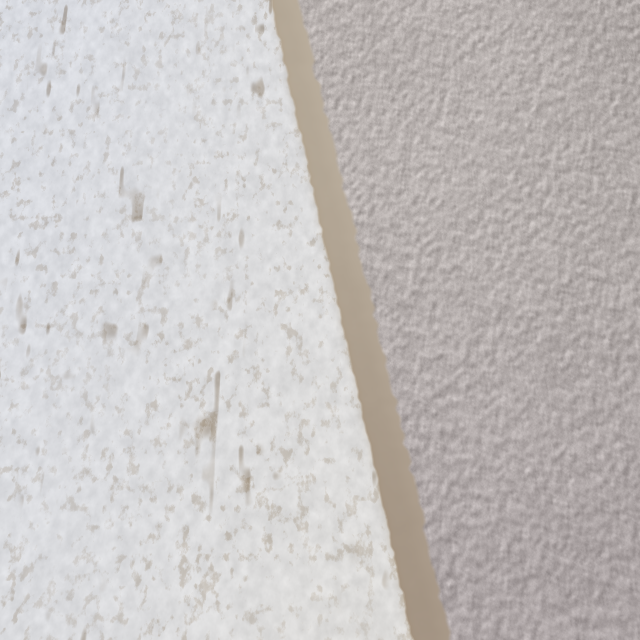
Reproduce this texture procedurally as a three.js fragment shader.

```glsl
varying vec2 vUv;

float hash(vec2 p) {
  vec3 q = fract(vec3(p.xyx) * 0.1031);
  q += dot(q, q.yzx + 33.33);
  return fract((q.x + q.y) * q.z);
}

float noise(vec2 p) {
  vec2 cell = floor(p), f = fract(p);
  f = f * f * (3.0 - 2.0 * f);
  return mix(mix(hash(cell), hash(cell + vec2(1.0, 0.0)), f.x),
             mix(hash(cell + vec2(0.0, 1.0)), hash(cell + 1.0), f.x), f.y);
}

float fbm(vec2 p) {
  float sum = 0.0, weight = 0.5;
  for (int i = 0; i < 4; i++) {
    sum += weight * noise(p);
    p = mat2(1.6, 1.2, -1.2, 1.6) * p + 17.3;
    weight *= 0.5;
  }
  return sum / 0.9375;
}

// Pale plaster with warm pits and sparse upright streaks
vec3 plaster(vec2 uv, vec2 grain) {
  float mottling = fbm(grain * vec2(72.0, 54.0) + 40.0);
  float patches = noise(uv * vec2(12.0, 7.0) + 5.0);
  float warmth = smoothstep(0.0, 0.6, uv.x) * 0.6 + (1.0 - uv.y) * 0.4;
  vec3 color = mix(vec3(0.85, 0.86, 0.885), vec3(0.868, 0.863, 0.855), warmth);
  color += (mottling - 0.5) * 0.10;

  float pits = smoothstep(0.56, 0.80, fbm(grain * vec2(85.0, 60.0) + 91.0));
  color -= pits * (0.45 + 0.55 * patches) * vec3(0.10, 0.125, 0.16);

  float streaks = smoothstep(0.79, 0.96, noise(grain * vec2(65.0, 22.0) + 130.0));
  streaks *= smoothstep(0.52, 0.8, noise(uv * vec2(17.0, 8.0) + 63.0));
  return color - streaks * vec3(0.15, 0.18, 0.22);
}

// Woven surface lit from the upper left
vec3 fabric(vec2 uv, vec2 grain) {
  vec2 weave = mat2(0.97, 0.24, -0.24, 0.97) * grain * vec2(90.0, 72.0) + 200.0;
  float height = fbm(weave);
  float relief = height - fbm(weave + vec2(-0.45, 0.4));
  vec3 color = mix(vec3(0.675, 0.644, 0.645), vec3(0.718, 0.692, 0.683),
                   smoothstep(0.0, 0.75, uv.y));
  color -= 0.035 * smoothstep(0.75, 1.0, uv.x) * uv.y;
  color += (noise(uv * 9.0 + 12.0) - 0.5) * 0.018;
  return color + relief * 0.17 + (height - 0.5) * 0.11;
}

void main() {
  vec2 uv = vUv;
  // Grain becomes finer toward the top
  vec2 grain = vec2((uv.x - 0.5) * (1.0 + 0.4 * uv.y), uv.y + 0.25 * uv.y * uv.y) + 1.0;

  // Signed distances across the slanted strip
  float fray = noise(vec2(uv.y * 95.0, 8.0)) - 0.5;
  float fuzz = noise(vec2(uv.y * 75.0, 31.0)) - 0.5;
  float leftEdge = uv.x - (0.645 - 0.222 * uv.y) + fray * 0.004;
  float rightEdge = uv.x - (0.704 - 0.239 * uv.y
                    + 0.012 * uv.y * (1.0 - uv.y)) + fuzz * 0.007;

  vec3 strip = mix(vec3(0.640, 0.580, 0.515), vec3(0.705, 0.657, 0.590),
                   smoothstep(0.0, 0.85, uv.y));
  strip += (fbm(uv * 45.0) - 0.5) * 0.012;
  strip += 0.018 * smoothstep(-0.03, 0.0, rightEdge);

  // Tan shading along the ragged left border
  vec3 color = plaster(uv, grain);
  color -= exp(-abs(leftEdge) * 230.0) * vec3(0.055, 0.075, 0.105);
  strip -= exp(-abs(leftEdge) * 300.0) * vec3(0.010, 0.022, 0.040);

  color = mix(color, strip, smoothstep(-0.0025, 0.0025, leftEdge));
  color = mix(color, fabric(uv, grain), smoothstep(-0.004, 0.004, rightEdge));
  gl_FragColor = vec4(color, 1.0);
}
```
